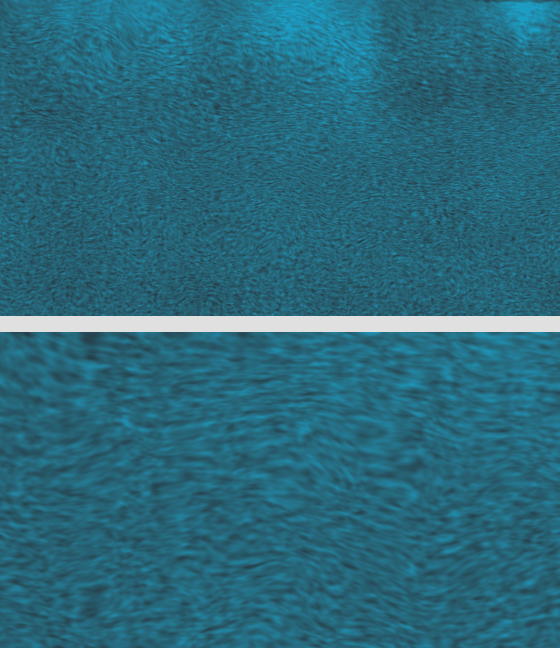
Top, the full canvas; bottom, a detail of the centre.
Write a WebGL 2 fragment shader that draws this texture.

```glsl
#version 300 es
precision highp float;
// Rippled teal water with soft sky reflections near the far edge.

uniform vec2 u_resolution;
out vec4 fragColor;

const vec3 DEEP = vec3(0.15, 0.25, 0.29);
const vec3 BODY = vec3(0.15, 0.42, 0.50);
const vec3 SKY = vec3(0.11, 0.62, 0.77);

const float BASE_TONE = 0.435;
const vec2 WAVELET_SCALE = vec2(30.0, 92.0);
const vec2 GRAIN_SCALE = vec2(62.0, 104.0);
const vec2 FINE_SCALE = vec2(105.0, 165.0);
const vec2 FLECK_SCALE = vec2(52.0, 88.0);
const float WAVELET_GAIN = 0.50;
const float GRAIN_GAIN = 0.46;
const float FINE_GAIN = 0.30;
const float FLECK_GAIN = 0.22;
const float ARC_GAIN = 0.42;

// Broad light and shade: centre.xy, radius.zw in canvas fractions.
const int PATCHES = 11;
const vec4 PATCH_AREA[PATCHES] = vec4[PATCHES](
    vec4(0.28, 1.00, 0.07, 0.22), vec4(0.52, 1.00, 0.12, 0.30),
    vec4(0.64, 0.82, 0.05, 0.18), vec4(0.94, 1.00, 0.08, 0.13),
    vec4(0.14, 1.00, 0.06, 0.25), vec4(0.38, 0.67, 0.09, 0.12),
    vec4(0.76, 0.70, 0.09, 0.10), vec4(0.08, 0.65, 0.12, 0.15),
    vec4(0.16, 0.24, 0.12, 0.10), vec4(0.37, 0.92, 0.03, 0.16),
    vec4(0.695, 0.95, 0.025, 0.12));
const float PATCH_TONE[PATCHES] = float[PATCHES](
    0.36, 0.36, 0.24, 0.46, 0.20, -0.13, -0.13, -0.10, -0.12, -0.10, -0.18);

// Curved ripple trains: centre.xy in canvas heights, reach.zw.
const vec4 ARCS[2] = vec4[2](
    vec4(0.56, 0.67, 0.10, 0.13), vec4(1.24, 0.34, 0.15, 0.14));

vec2 hash2(vec2 cell) {
    uvec2 v = uvec2(ivec2(cell)) * 1664525u + 1013904223u;
    v.x += v.y * 1664525u;
    v.y += v.x * 1664525u;
    v ^= v >> 16u;
    v.x += v.y * 1664525u;
    v.y += v.x * 1664525u;
    v ^= v >> 16u;
    return vec2(v & 0xffffu) / 32767.5 - 1.0;
}

// Gradient noise, roughly -0.7 to 0.7.
float noise(vec2 p) {
    vec2 i = floor(p), f = p - i;
    vec2 u = f * f * f * (f * (f * 6.0 - 15.0) + 10.0);
    vec2 e = vec2(1.0, 0.0);
    float a = dot(hash2(i), f);
    float b = dot(hash2(i + e.xy), f - e.xy);
    float c = dot(hash2(i + e.yx), f - e.yx);
    float d = dot(hash2(i + e.xx), f - e.xx);
    return mix(mix(a, b, u.x), mix(c, d, u.x), u.y);
}

float glow(vec2 p, vec2 centre, vec2 radius) {
    vec2 d = (p - centre) / radius;
    return exp(-dot(d, d));
}

float broadLight(vec2 uv) {
    float tone = BASE_TONE;
    vec2 wobble = vec2(0.03 * noise(uv * vec2(9.0, 22.0)), 0.0);
    for (int i = 0; i < PATCHES; i++) {
        tone += PATCH_TONE[i] * glow(uv + wobble, PATCH_AREA[i].xy, PATCH_AREA[i].zw);
    }
    // Vertical reflection streaks, then slow mottling.
    tone += 0.22 * smoothstep(0.5, 1.0, uv.y) * noise(uv * vec2(24.0, 2.5) + 7.0);
    tone += 0.14 * noise(uv * vec2(7.0, 6.0) + 31.0);
    return tone - 0.05 * smoothstep(0.2, 0.0, uv.y);
}

float ripples(vec2 p) {
    float far = smoothstep(0.25, 0.80, p.y);
    // Swell bends the crests away from level.
    vec2 q = p + vec2(0.0, 0.20 * p.x * far);
    q.y += 0.07 * noise(p * 4.0 + 3.0) + 0.02 * noise(p * 13.0 + 11.0);
    q.x += 0.02 * noise(p * 15.0 + 23.0);

    float wave = WAVELET_GAIN * mix(0.45, 1.0, far) * noise(q * WAVELET_SCALE);
    wave += GRAIN_GAIN * mix(1.0, 0.75, far) * noise(q * GRAIN_SCALE + 41.0);
    wave += FINE_GAIN * mix(1.15, 0.7, far) * noise(q * FINE_SCALE + 83.0);
    wave -= FLECK_GAIN * mix(1.0, 0.5, far)
        * smoothstep(0.15, 0.45, noise(q * FLECK_SCALE + 127.0));

    for (int i = 0; i < 2; i++) {
        vec2 d = p - ARCS[i].xy;
        float bend = 0.02 * noise(p * 14.0 + 57.0);
        vec2 polar = vec2((length(d) + bend) * 62.0, atan(d.y, d.x) * 5.0);
        float reach = glow(d, vec2(ARCS[i].z, 0.0), ARCS[i].zw);
        wave += ARC_GAIN * reach * noise(polar + 19.0);
    }
    return wave * mix(1.0, 0.6, smoothstep(0.85, 1.0, p.y));
}

void main() {
    vec2 uv = gl_FragCoord.xy / u_resolution;
    vec2 p = gl_FragCoord.xy / u_resolution.y;
    float tone = broadLight(uv) + ripples(p);

    // Thin broken shade along the far bank.
    float bank = smoothstep(0.989, 0.998, uv.y + 0.008 * noise(uv * vec2(40.0, 1.0)));
    tone -= 0.45 * bank * smoothstep(0.82, 0.88, uv.x);

    tone = clamp(tone, 0.0, 1.0);
    vec3 colour = mix(DEEP, BODY, min(tone * 2.0, 1.0));
    colour = mix(colour, SKY, max(tone * 2.0 - 1.0, 0.0));
    fragColor = vec4(colour, 1.0);
}
```
